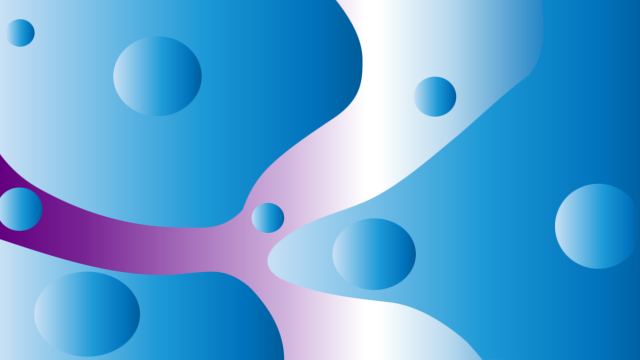
Give the GLSL for this background, as a Shadertoy shader.

```glsl
// Cubic Bernstein segment: value at t over the span [start, end]
float curve(float t, float start, float end, vec4 c) {
    float k = clamp((t - start) / (end - start), 0.0, 1.0), m = 1.0 - k;
    return dot(c, vec4(m * m * m, 3.0 * m * m * k, 3.0 * m * k * k, k * k * k));
}

// Antialiased coverage, positive inside
float fill(float d) {
    return smoothstep(-0.7, 0.7, d / max(fwidth(d), 1e-4));
}

// Pale to deep blue, shared by blobs and bubbles
vec3 blueRamp(float k) {
    vec3 col = mix(vec3(0.79, 0.88, 0.96), vec3(0.11, 0.60, 0.84), clamp(k / 0.56, 0.0, 1.0));
    col = mix(col, vec3(0.0, 0.45, 0.74), clamp((k - 0.56) / 0.3, 0.0, 1.0));
    return mix(col, vec3(0.0, 0.36, 0.60), clamp((k - 0.86) / 0.14, 0.0, 1.0));
}

// Purple to white to blue
vec3 channelRamp(float x) {
    vec3 col = mix(vec3(0.39, 0.0, 0.50), vec3(0.47, 0.14, 0.58), clamp(x / 100.0, 0.0, 1.0));
    col = mix(col, vec3(0.82, 0.71, 0.87), clamp((x - 100.0) / 245.0, 0.0, 1.0));
    col = mix(col, vec3(1.0), clamp((x - 345.0) / 93.0, 0.0, 1.0));
    col = mix(col, vec3(0.72, 0.85, 0.93), clamp((x - 455.0) / 85.0, 0.0, 1.0));
    return mix(col, vec3(0.15, 0.53, 0.78), clamp((x - 540.0) / 110.0, 0.0, 1.0));
}

float upperLeftBlob(vec2 p) {
    float side = p.y < 72.0 ? curve(p.y, 0.0, 72.0, vec4(403, 422, 435, 435))
        : p.y < 142.0 ? curve(p.y, 72.0, 142.0, vec4(435, 435, 435, 400))
        : p.y < 203.0 ? curve(p.y, 142.0, 203.0, vec4(400, 369.5, 339.5, 320))
        : curve(p.y, 203.0, 252.0, vec4(320, 304.5, 297, 291));
    float base = p.x < 50.0 ? curve(p.x, 0.0, 50.0, vec4(185, 207, 219, 228))
        : p.x < 220.0 ? curve(p.x, 50.0, 220.0, vec4(228, 259, 273, 273))
        : curve(p.x, 220.0, 291.0, vec4(273, 273, 277, 252));
    return min(side - p.x, base - p.y);
}

float lowerLeftBlob(vec2 p) {
    float top = p.x < 195.0 ? curve(p.x, 0.0, 195.0, vec4(287, 308.5, 330, 330))
        : p.x < 255.0 ? curve(p.x, 195.0, 255.0, vec4(330, 330, 326, 326))
        : curve(p.x, 255.0, 300.0, vec4(326, 326, 332, 345));
    float side = curve(p.y, 345.0, 432.0, vec4(300, 328, 341, 341));
    return min(side - p.x, p.y - top);
}

float rightBlob(vec2 p) {
    float tip = p.y < 313.0 ? curve(p.y, 286.0, 313.0, vec4(340, 328, 321, 321))
        : curve(p.y, 313.0, 336.0, vec4(321, 321, 325, 340));
    float top = p.x < 440.0 ? curve(p.x, 340.0, 440.0, vec4(286, 261, 256, 241))
        : p.x < 550.0 ? curve(p.x, 440.0, 550.0, vec4(241, 224.5, 192.5, 162))
        : curve(p.x, 550.0, 635.0, vec4(162, 138, 110, 90));
    float base = p.x < 470.0 ? curve(p.x, 340.0, 470.0, vec4(336, 354, 358, 363))
        : p.x < 560.0 ? curve(p.x, 470.0, 560.0, vec4(363, 367.5, 384, 410))
        : curve(p.x, 560.0, 579.0, vec4(410, 417, 424, 432));
    float shoulder = curve(p.y, 0.0, 90.0, vec4(650, 652, 658, 635));
    float body = min(p.x - tip, min(p.y - top, base - p.y));
    return max(body, p.x - max(shoulder, 635.0));
}

void mainImage(out vec4 fragColor, in vec2 fragCoord) {
    // Canvas height spans 432 units, measured down from the top
    vec2 p = fragCoord / iResolution.y * 432.0;
    p.y = 432.0 - p.y;

    // Channel and the three blobs around it
    vec3 col = channelRamp(p.x);
    col = mix(col, blueRamp(p.x / 435.0), fill(upperLeftBlob(p)));
    col = mix(col, blueRamp(p.x / 341.0), fill(lowerLeftBlob(p)));
    col = mix(col, blueRamp((p.x - 321.0) / 465.0), fill(rightBlob(p)));

    // Bubbles: centre, radii
    vec4 bubbles[8] = vec4[8](
        vec4(24, 39.5, 17.5, 16.5), vec4(189, 91.5, 53, 48),
        vec4(522, 116, 25.5, 24), vec4(23.5, 251, 27.5, 26),
        vec4(321.5, 261.5, 19.5, 18), vec4(449, 305, 50, 43),
        vec4(104.5, 377, 63.5, 51), vec4(718, 271.5, 52, 51));
    for (int i = 0; i < 8; i++) {
        vec2 q = (p - bubbles[i].xy) / bubbles[i].zw;
        col = mix(col, blueRamp(0.5 + 0.5 * q.x), fill(1.0 - length(q)));
    }
    fragColor = vec4(col, 1.0);
}
```
